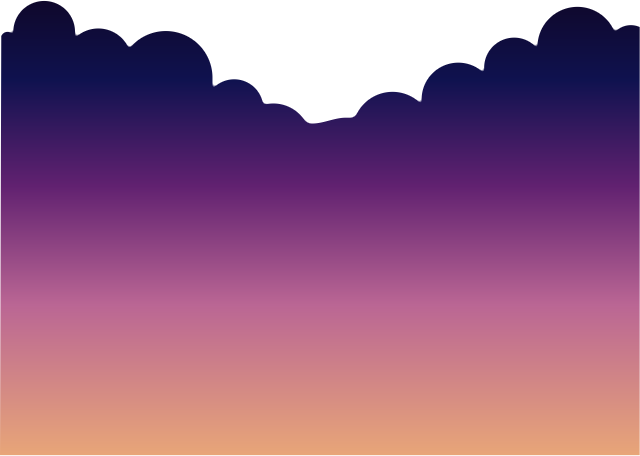
Write a WebGL 1 fragment shader that draws this background.

```glsl
precision highp float;
// Dusk sky gradient cut along its top by a valley of round cloud puffs, on white.

uniform vec2 u_resolution;

// Lengths are in hundredths of the canvas width.
const float WIDTH = 100.0;
const int PUFF_COUNT = 11;
const float NOTCH_SOFTNESS = 0.8;
const float BOTTOM_MARGIN = 0.13;
const float LEFT_MARGIN = 0.2;
const float RIGHT_EDGE = 99.95;
const float LEDGE_HEIGHT = 66.0;

// Valley floor between the two cloud banks
const vec2 FLOOR_HEIGHTS = vec2(51.95, 52.86);
const vec2 FLOOR_RISE = vec2(48.8, 54.0);

// Sky colours and the heights at which they sit
const vec3 PAPER = vec3(1.0);
const vec3 NIGHT = vec3(0.06, 0.03, 0.17);
const vec3 NAVY = vec3(0.06, 0.07, 0.31);
const vec3 PLUM = vec3(0.38, 0.13, 0.44);
const vec3 ROSE = vec3(0.73, 0.40, 0.58);
const vec3 APRICOT = vec3(0.91, 0.65, 0.47);
const float NIGHT_Y = 71.1;
const float NAVY_Y = 58.7;
const float PLUM_Y = 42.2;
const float ROSE_Y = 23.6;

float ramp(float low, float high, float y) {
    return clamp((y - low) / (high - low), 0.0, 1.0);
}

vec3 skyColor(float y) {
    vec3 color = mix(APRICOT, ROSE, ramp(0.0, ROSE_Y, y));
    color = mix(color, PLUM, ramp(ROSE_Y, PLUM_Y, y));
    color = mix(color, NAVY, ramp(PLUM_Y, NAVY_Y, y));
    return mix(color, NIGHT, ramp(NAVY_Y, NIGHT_Y, y));
}

float smoothUnion(float a, float b, float k) {
    float h = max(k - abs(a - b), 0.0) / k;
    return min(a, b) - 0.25 * k * h * h;
}

// Round-topped column: a circle extended downwards without end
float puffDistance(vec2 p, vec3 puff) {
    vec2 offset = p - puff.xy;
    return length(vec2(offset.x, max(offset.y, 0.0))) - puff.z;
}

float cloudDistance(vec2 p) {
    // Centre and radius of each puff, left to right
    vec3 puffs[PUFF_COUNT];
    puffs[0] = vec3(1.17, 65.23, 1.04);
    puffs[1] = vec3(6.90, 66.28, 4.82);
    puffs[2] = vec3(15.36, 61.59, 5.21);
    puffs[3] = vec3(25.91, 59.11, 7.29);
    puffs[4] = vec3(36.59, 54.30, 4.56);
    puffs[5] = vec3(42.71, 49.22, 5.86);
    puffs[6] = vec3(61.33, 50.65, 6.25);
    puffs[7] = vec3(71.61, 55.73, 5.73);
    puffs[8] = vec3(80.34, 60.68, 4.69);
    puffs[9] = vec3(90.23, 63.93, 6.25);
    puffs[10] = vec3(98.57, 63.93, 3.39);

    float rise = smoothstep(FLOOR_RISE.x, FLOOR_RISE.y, p.x);
    float d = p.y - mix(FLOOR_HEIGHTS.x, FLOOR_HEIGHTS.y, rise);
    for (int i = 0; i < PUFF_COUNT; i++) {
        d = smoothUnion(d, puffDistance(p, puffs[i]), NOTCH_SOFTNESS);
    }
    return d;
}

// Thin paper margins; the left one widens upwards
float marginDistance(vec2 p) {
    float leftEdge = LEFT_MARGIN * ramp(0.0, LEDGE_HEIGHT, p.y);
    return max(max(leftEdge - p.x, p.x - RIGHT_EDGE), BOTTOM_MARGIN - p.y);
}

void main() {
    float pixel = WIDTH / u_resolution.x;
    vec2 p = gl_FragCoord.xy * pixel;

    // Blend the sky over the paper with an edge one pixel wide
    float d = max(cloudDistance(p), marginDistance(p));
    float coverage = clamp(0.5 - d / pixel, 0.0, 1.0);
    gl_FragColor = vec4(mix(PAPER, skyColor(p.y), coverage), 1.0);
}
```
